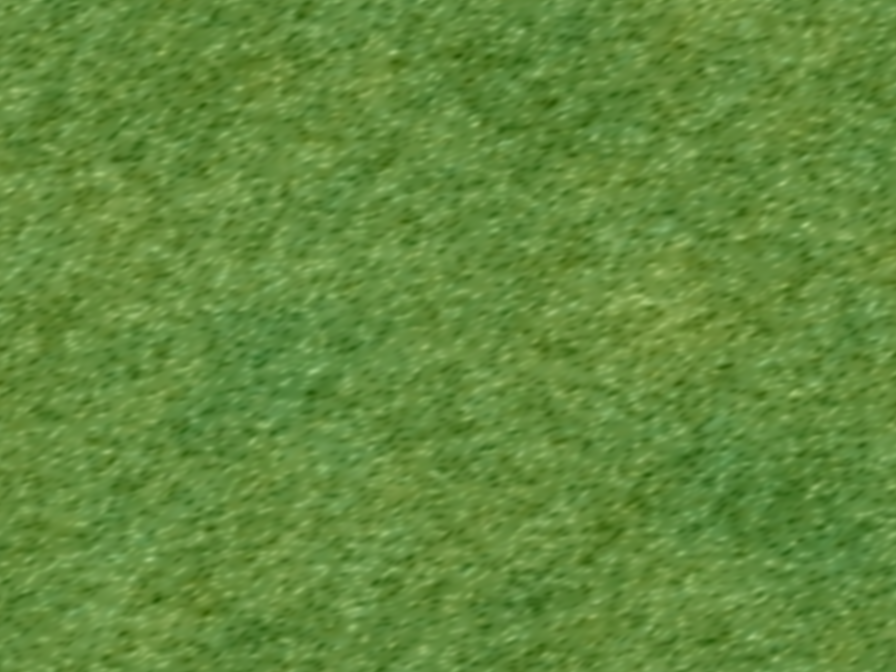
A Shadertoy shader for this texture:

```glsl
// A mown lawn seen from above: soft slanted flecks of light and dark grass.
// Layers of cellular noise, each cell holding one randomly tilted soft blade,
// set the brightness; wider layers drift the hue between warm and cool green.

const vec3  GRASS = vec3(0.386, 0.545, 0.240);      // mean colour
const vec3  LIGHT = vec3(1.00, 0.97, 0.96);         // direction of brightness
const vec3  WARMTH = vec3(0.017, 0.003, -0.005);    // cool to yellow drift
const vec3  PALENESS = vec3(0.002, 0.003, 0.011);   // dry, bluish tips

const float SLANT = 0.40;                           // lean of the blades, radians
const float TILT_SPREAD = 0.8;                      // random tilt of each blade

// Cell sizes as fractions of the canvas height
const vec2  BLADE_SIZE = vec2(0.0165, 0.0078);
const vec2  TUFT_SIZE  = vec2(0.031, 0.017);
const vec2  CLUMP_SIZE = vec2(0.105, 0.070);
const vec2  PATCH_SIZE = vec2(0.34, 0.23);

// Brightness carried by each layer
const float BLADE_GAIN = 0.043;
const float TUFT_GAIN  = 0.018;
const float CLUMP_GAIN = 0.010;
const float PATCH_GAIN = 0.010;
const float HIGHLIGHT_SKEW = 0.001;

const float FALLOFF = 4.0;                          // softness of one blade
const float UNIT_SPREAD = 2.77;                     // scales noise to unit deviation

mat2 rotation(float angle) {
    float c = cos(angle), s = sin(angle);
    return mat2(c, -s, s, c);
}

vec4 hash4(vec2 cell, float seed) {
    vec4 q = fract(vec4(cell.xyx, cell.y + seed) * vec4(0.1031, 0.1030, 0.0973, 0.1099)
                   + seed * 0.137);
    q += dot(q, q.wzxy + 33.33);
    return fract((q.xxyz + q.yzzw) * q.zywx);
}

// Cellular noise: x is brightness, y is an independent hue value
vec2 bladeNoise(vec2 p, vec2 size, float seed) {
    p = p / size + seed * 7.31;
    vec2 cell = floor(p);
    vec2 local = p - cell;
    vec2 sum = vec2(0.0);
    for (int j = -1; j <= 1; j++) {
        for (int i = -1; i <= 1; i++) {
            vec2 neighbor = vec2(i, j);
            vec4 rnd = hash4(cell + neighbor + 211.0, seed);
            vec2 d = local - neighbor - rnd.xy;
            // Shear each blade differently so directions vary
            d.y -= d.x * (fract(rnd.x * 17.0 + rnd.w * 5.0) - 0.5) * TILT_SPREAD;
            sum += (rnd.zw * 2.0 - 1.0) * exp(-FALLOFF * dot(d, d));
        }
    }
    return sum * UNIT_SPREAD;
}

void mainImage(out vec4 fragColor, in vec2 fragCoord) {
    vec2 uv = fragCoord / iResolution.y;
    vec2 leaning = rotation(SLANT) * uv;

    // From single blades to broad patches of turf
    vec2 blade = bladeNoise(leaning, BLADE_SIZE, 1.0);
    vec2 tuft  = bladeNoise(rotation(SLANT * 0.7) * uv, TUFT_SIZE, 2.0);
    vec2 clump = bladeNoise(rotation(SLANT * 1.4) * uv, CLUMP_SIZE, 3.0);
    vec2 turf  = bladeNoise(rotation(-SLANT * 0.5) * uv, PATCH_SIZE, 4.0);

    // Brightness, with slightly stronger highlights than shadows
    float shade = BLADE_GAIN * blade.x + TUFT_GAIN * tuft.x
                + CLUMP_GAIN * clump.x + PATCH_GAIN * turf.x;
    shade += HIGHLIGHT_SKEW * (blade.x * blade.x - 1.0);

    // Hue: bright turf tends to be warm, small blades vary on their own
    float warm = 0.45 * turf.x + 0.40 * turf.y + 0.45 * clump.y
               + 0.40 * tuft.y + 0.25 * blade.y;
    float pale = 0.6 * blade.y + 0.5 * tuft.x - 0.4 * clump.y;

    vec3 color = GRASS + LIGHT * shade + WARMTH * warm + PALENESS * pale;
    fragColor = vec4(clamp(color, 0.0, 1.0), 1.0);
}
```
